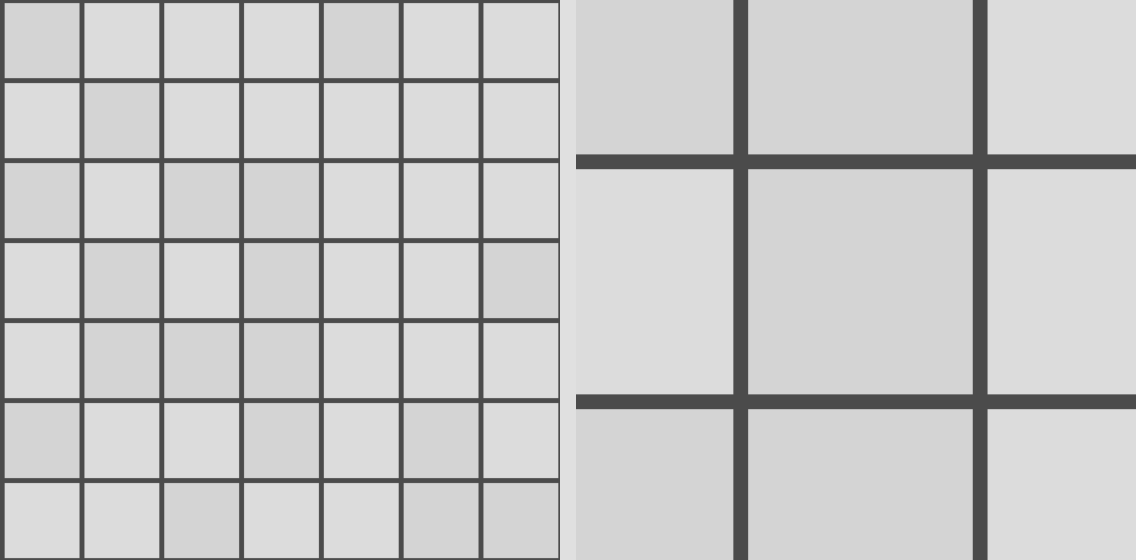
Left, the full canvas; right, a detail of the centre.
Reproduce this pattern procedurally as a WebGL 2 fragment shader.

```glsl
#version 300 es
precision highp float;
// Seven by seven square pale tiles divided by dark grout lines.
// The distance to the nearest grid line gives the grout, and a hash per
// cell chooses one of two close greys for each tile.

uniform vec2 u_resolution;
out vec4 outColor;

const vec2 TILE_PITCH = vec2(0.1425, 0.14284);  // spacing of grout centres
const vec2 GRID_OFFSET = vec2(0.0039, -0.001);  // first grout centre
const float GROUT_WIDTH = 0.0088;
const float EDGE_SOFTNESS = 0.75;               // half blend, in pixel widths
const float DARK_TILE_SHARE = 0.41;
const vec3 LIGHT_TILE = vec3(0.861);
const vec3 DARK_TILE = vec3(0.831);
const vec3 GROUT = vec3(0.294);
const uint SEED = 7u;

// Integer hash of a cell, from 0 to 1
float hashCell(ivec2 cell) {
    uint h = uint(cell.x + 64) * 374761393u
           + uint(cell.y + 64) * 668265263u + SEED * 2654435769u;
    h = (h ^ (h >> 15)) * 2246822519u;
    h = (h ^ (h >> 13)) * 3266489917u;
    h ^= h >> 16;
    return float(h >> 8) / 16777216.0;
}

// Coverage by tile along each axis: 0 in the grout, 1 in the tile
vec2 tileCoverage(vec2 grid, vec2 pixel) {
    vec2 lineDistance = (0.5 - abs(fract(grid) - 0.5)) * TILE_PITCH;
    vec2 blend = EDGE_SOFTNESS * pixel;
    return smoothstep(-blend, blend, lineDistance - 0.5 * GROUT_WIDTH);
}

void main() {
    vec2 uv = gl_FragCoord.xy / u_resolution;
    vec2 grid = (uv - GRID_OFFSET) / TILE_PITCH;

    // Tile shade
    float isDark = step(hashCell(ivec2(floor(grid))), DARK_TILE_SHARE);
    vec3 tile = mix(LIGHT_TILE, DARK_TILE, isDark);

    // Grout over tile
    vec2 coverage = tileCoverage(grid, 1.0 / u_resolution);
    outColor = vec4(mix(GROUT, tile, coverage.x * coverage.y), 1.0);
}
```
